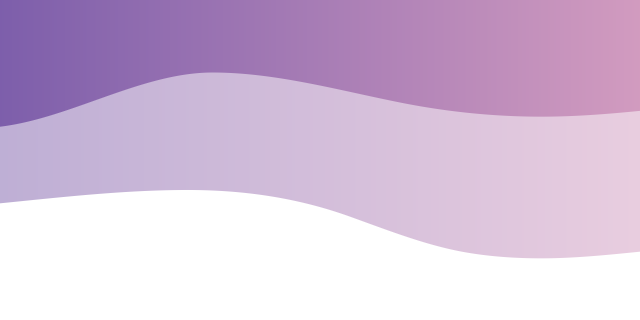
Reproduce this background procedurally as a Shadertoy shader.

```glsl
// Two flowing waves below a violet-to-pink horizontal gradient: a half
// transparent white veil, then solid white. Each wave edge is a smooth
// cubic Hermite curve through a few knots of (x, height, slope).

#define VIOLET vec3(0.490, 0.370, 0.670)
#define PINK vec3(0.822, 0.608, 0.750)
#define PAPER vec3(1.0)
#define VEIL_OPACITY 0.5

const int KNOTS = 6;

// Knots are in canvas fractions; the last veil knot lies past the right edge
const vec3 VEIL_EDGE[KNOTS] = vec3[KNOTS](
    vec3(0.0, 0.604, 0.24), vec3(0.332, 0.7734, 0.0),
    vec3(0.625, 0.6797, -0.4), vec3(0.846, 0.6354, 0.0),
    vec3(1.0, 0.6536, 0.2), vec3(1.2, 0.71, 0.3));

const vec3 PAPER_EDGE[KNOTS] = vec3[KNOTS](
    vec3(0.0, 0.3646, 0.2), vec3(0.293, 0.4063, 0.0),
    vec3(0.547, 0.3229, -0.72), vec3(0.729, 0.2109, -0.34),
    vec3(0.846, 0.1927, 0.0), vec3(1.0, 0.2135, 0.2));

// Cubic Hermite segment between knots a and b
float hermite(vec3 a, vec3 b, float x) {
    float span = b.x - a.x;
    float t = (x - a.x) / span;
    float s = 1.0 - t;
    return s * s * ((1.0 + 2.0 * t) * a.y + t * span * a.z)
         + t * t * ((1.0 + 2.0 * s) * b.y - s * span * b.z);
}

// Height of the wave edge at x
float waveHeight(vec3 knots[KNOTS], float x) {
    float height = knots[0].y;
    for (int i = 0; i < KNOTS - 1; i++) {
        if (x >= knots[i].x) height = hermite(knots[i], knots[i + 1], x);
    }
    return height;
}

// Antialiased coverage of the area below a wave edge
float waveMask(vec3 knots[KNOTS], vec2 uv) {
    float depth = waveHeight(knots, uv.x) - uv.y;
    float pixel = length(vec2(dFdx(depth), dFdy(depth)));
    return clamp(depth / pixel + 0.5, 0.0, 1.0);
}

void mainImage(out vec4 fragColor, in vec2 fragCoord) {
    vec2 uv = fragCoord / iResolution.xy;

    // Sky gradient, veil, then the solid foreground
    vec3 color = mix(VIOLET, PINK, uv.x);
    color = mix(color, PAPER, VEIL_OPACITY * waveMask(VEIL_EDGE, uv));
    color = mix(color, PAPER, waveMask(PAPER_EDGE, uv));

    fragColor = vec4(color, 1.0);
}
```
